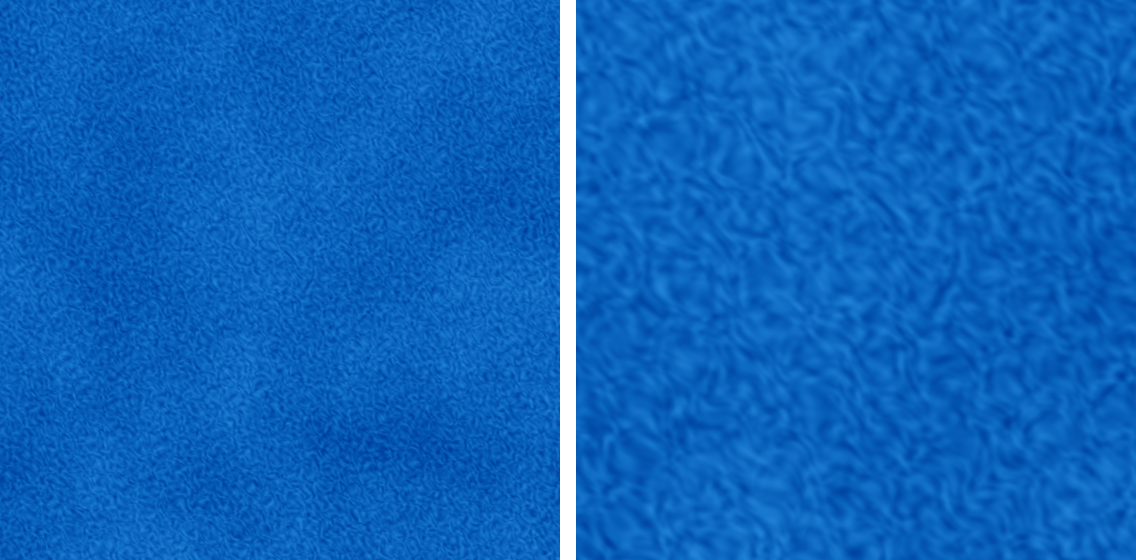
Left, the full canvas; right, a detail of the centre.
Write a WebGL 1 fragment shader that draws this texture.

```glsl
precision highp float;
uniform vec2 u_resolution;

#define PILE_FREQ vec2(92.0, 142.0)  // tufts along and across the lean
#define PILE_ANGLE -0.95             // lean of the tufts, radians
#define PILE_CONTRAST 1.6
#define CLOUD_FREQ 4.0
#define CLOUD_CONTRAST 0.72
#define PIT_FREQ 75.0
#define PIT_DEPTH 0.6

const vec3 SHADOW_BLUE = vec3(0.0, 0.29, 0.65);
const vec3 BASE_BLUE = vec3(0.03, 0.378, 0.73);
const vec3 LIGHT_BLUE = vec3(0.09, 0.46, 0.80);

float hash(vec2 p) {
  vec3 q = fract(p.xyx * vec3(0.1031, 0.1030, 0.0973));
  q += dot(q, q.yzx + 33.33);
  return fract((q.x + q.y) * q.z);
}

mat2 rotation(float angle) {
  float c = cos(angle), s = sin(angle);
  return mat2(c, -s, s, c);
}

float cornerSlope(vec2 cell, vec2 offset) {
  float angle = 6.28319 * hash(cell + 271.0);
  return dot(vec2(cos(angle), sin(angle)), offset);
}

// Gradient noise, centred on zero
float noise(vec2 p) {
  vec2 i = floor(p), f = p - i;
  vec2 w = f * f * f * (f * (f * 6.0 - 15.0) + 10.0);
  vec2 e = vec2(1.0, 0.0);
  float low = mix(cornerSlope(i, f), cornerSlope(i + e.xy, f - e.xy), w.x);
  float high = mix(cornerSlope(i + e.yx, f - e.yx), cornerSlope(i + e.xx, f - e.xx), w.x);
  return mix(low, high, w.y);
}

// Broad brushed patches of the nap
float clouds(vec2 p) {
  float sum = 0.0, weight = 1.0;
  for (int octave = 0; octave < 4; octave++) {
    sum += weight * noise(p);
    p = rotation(0.6) * p * 2.03 + 17.3;
    weight *= 0.63;
  }
  return sum;
}

// Short leaning tufts, bent a little so that no rows appear
float pile(vec2 uv) {
  vec2 bend = vec2(noise(uv * 38.0), noise(uv * 38.0 + 53.0));
  vec2 p = uv + bend * 0.008;
  float tufts = noise(rotation(PILE_ANGLE) * p * PILE_FREQ.yx);
  tufts = noise((rotation(PILE_ANGLE) * p) * PILE_FREQ + 9.0) + 0.35 * tufts;
  float fibres = noise((rotation(PILE_ANGLE + 0.35) * p) * PILE_FREQ * 1.5 + 91.0);
  return tufts + 0.5 * fibres;
}

void main() {
  vec2 uv = gl_FragCoord.xy / u_resolution.y;

  float tone = PILE_CONTRAST * pile(uv) + CLOUD_CONTRAST * clouds(uv * CLOUD_FREQ + 5.7);

  // Sparse dark gaps between tufts
  tone -= PIT_DEPTH * smoothstep(0.3, 0.6, noise(rotation(0.4) * uv * PIT_FREQ + 31.0));
  tone = clamp(tone + 0.03, -1.6, 1.6);

  vec3 color = tone < 0.0 ? mix(BASE_BLUE, SHADOW_BLUE, -tone) : mix(BASE_BLUE, LIGHT_BLUE, tone);
  gl_FragColor = vec4(clamp(color, 0.0, 1.0), 1.0);
}
```
